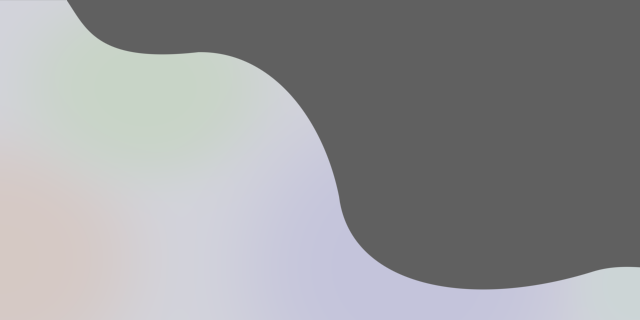
A WebGL 1 fragment shader for this background:

```glsl
precision highp float;

uniform vec2 u_resolution;

const vec3 SLATE = vec3(0.378);
const vec3 MIST = vec3(0.825, 0.828, 0.858);
const vec3 SAGE = vec3(0.785, 0.830, 0.780);
const vec3 BLUSH = vec3(0.835, 0.787, 0.770);
const vec3 LAVENDER = vec3(0.768, 0.768, 0.857);
const vec3 AQUA = vec3(0.800, 0.835, 0.840);

// Cubic Bezier point and its derivative
vec2 bezier(vec2 a, vec2 b, vec2 c, vec2 d, float t) {
  float s = 1.0 - t;
  return s * s * s * a + 3.0 * s * s * t * b + 3.0 * s * t * t * c + t * t * t * d;
}

vec2 bezierTangent(vec2 a, vec2 b, vec2 c, vec2 d, float t) {
  float s = 1.0 - t;
  return 3.0 * (s * s * (b - a) + 2.0 * s * t * (c - b) + t * t * (d - c));
}

// Approximate signed distance above a curve that advances along x
float heightAbove(vec2 p, vec2 a, vec2 b, vec2 c, vec2 d) {
  float low = 0.0;
  float high = 1.0;
  for (int i = 0; i < 16; i++) {
    float middle = 0.5 * (low + high);
    if (bezier(a, b, c, d, middle).x < p.x) low = middle;
    else high = middle;
  }
  float t = 0.5 * (low + high);
  vec2 tangent = normalize(bezierTangent(a, b, c, d, t));
  return (p.y - bezier(a, b, c, d, t).y) * tangent.x;
}

// Wavy border made of four joined curves
float waveDistance(vec2 p) {
  vec2 start = vec2(0.208, 1.0);
  vec2 crest = vec2(0.620, 0.837);
  vec2 fall = vec2(1.060, 0.383);
  vec2 rise = vec2(1.852, 0.151);
  vec2 end = vec2(2.010, 0.164);
  if (p.x < start.x) return p.y - start.y;
  if (p.x < crest.x)
    return heightAbove(p, start, vec2(0.271, 0.906), vec2(0.307, 0.802), crest);
  if (p.x < fall.x)
    return heightAbove(p, crest, vec2(0.854, 0.841), vec2(1.013, 0.622), fall);
  if (p.x < rise.x)
    return heightAbove(p, fall, vec2(1.096, 0.104), vec2(1.466, 0.031), rise);
  return heightAbove(p, rise, vec2(1.904, 0.167), vec2(1.953, 0.168), end);
}

// Elliptical glow with a broad, flat core
float glow(vec2 p, vec2 center, vec2 radius) {
  vec2 q = (p - center) / radius;
  float d2 = dot(q, q);
  return exp(-d2 * d2);
}

// Soft pastel gradient below the border
vec3 pastel(vec2 p) {
  vec3 color = MIST;
  color = mix(color, BLUSH, glow(p, vec2(0.0, 0.19), vec2(0.43, 0.38)));
  color = mix(color, SAGE, glow(p, vec2(0.455, 0.727), vec2(0.38, 0.29)));
  color = mix(color, LAVENDER, glow(p, vec2(1.276, 0.167), vec2(0.52, 0.495)));
  return mix(color, AQUA, glow(p, vec2(2.0, 0.11), vec2(0.2, 0.2)));
}

void main() {
  vec2 p = gl_FragCoord.xy / u_resolution * vec2(2.0, 1.0);
  float pixel = 1.0 / u_resolution.y;
  float cover = smoothstep(-0.75 * pixel, 0.75 * pixel, waveDistance(p));
  gl_FragColor = vec4(mix(pastel(p), SLATE, cover), 1.0);
}
```
